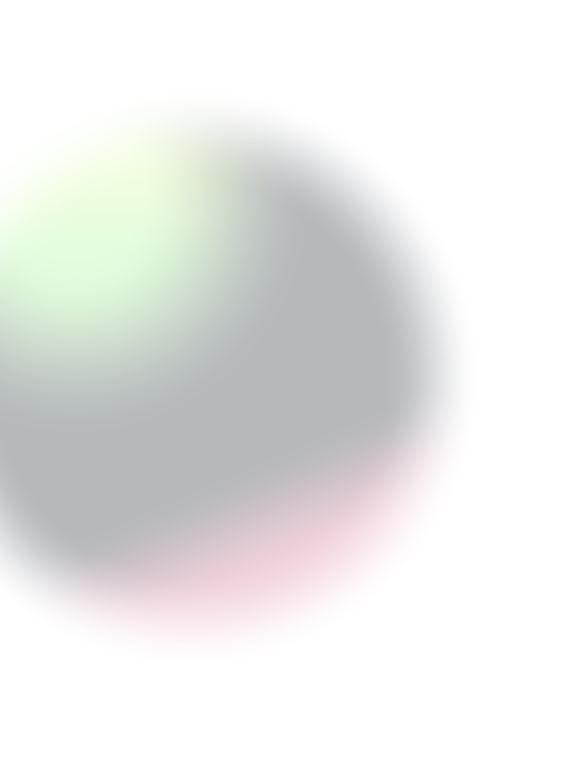
Reproduce this background procedurally as a Shadertoy shader.

```glsl
void mainImage(out vec4 fragColor, in vec2 fragCoord) {
    vec2 p = fragCoord / iResolution.y;

    // Grey body of the orb
    vec3 orb = vec3(0.714, 0.722, 0.737);

    // Lime light at the upper left, warmer towards the top
    vec3 lime = mix(vec3(0.89, 0.99, 0.87), vec3(0.95, 0.995, 0.87),
                    smoothstep(0.64, 0.82, p.y));
    float limeGlow = 1.0 - smoothstep(0.08, 0.315, distance(p, vec2(0.098, 0.74)));
    orb = mix(orb, lime, limeGlow);

    // Pink light rising from the slanted lower edge
    float pinkGlow = smoothstep(-0.24, -0.084, dot(p, vec2(0.396, -0.917)));
    orb = mix(orb, vec3(0.945, 0.82, 0.86), pinkGlow);

    // Soft round edge over white
    float edge = distance(p, vec2(0.248, 0.508)) - 0.316;
    float cover = 1.0 - smoothstep(-0.064, 0.064, edge);
    fragColor = vec4(mix(vec3(1.0), orb, cover), 1.0);
}
```
